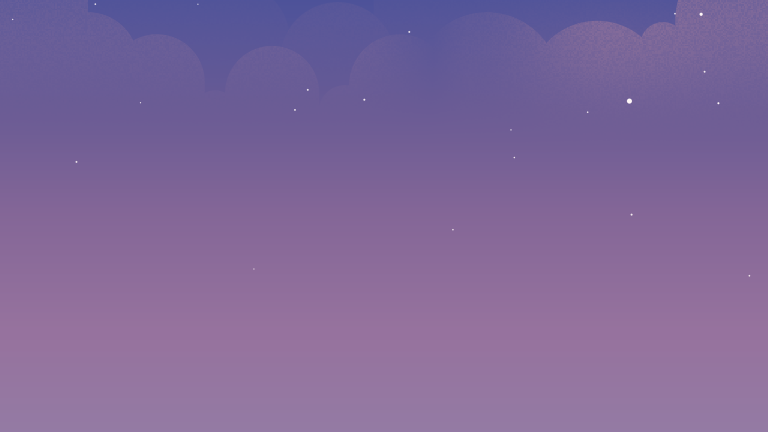
Give the GLSL for this background, as a WebGL 1 fragment shader.

```glsl
precision highp float;
uniform vec2 u_resolution;

#define SKY_TOP vec3(0.302, 0.322, 0.602)
#define SKY_HIGH vec3(0.410, 0.355, 0.582)
#define SKY_MID vec3(0.515, 0.400, 0.592)
#define SKY_LOW vec3(0.588, 0.448, 0.618)
#define SKY_BASE vec3(0.580, 0.480, 0.642)
#define CLOUD_TINT vec3(0.565, 0.445, 0.605)
#define STAR_COLOR vec3(1.0, 0.97, 0.97)
#define STAR_COUNT 18
#define STAR_RADIUS 0.0016
#define GRAIN_CELLS 288.0
#define GRAIN_AMOUNT 0.40

float hash(vec2 p) {
  vec3 q = fract(p.xyx * vec3(0.1031, 0.1030, 0.0973));
  q += dot(q, q.yzx + 33.33);
  return fract((q.x + q.y) * q.z);
}

float disc(vec2 p, vec2 center, float radius, float soft) {
  return 1.0 - smoothstep(radius - soft, radius + soft, length(p - center));
}

// Cloud lobe: a round crown on a column that runs downward
float lobe(vec2 p, vec2 crown, float radius, float soft) {
  return disc(vec2(p.x, min(p.y, crown.y)), crown, radius, soft);
}

vec3 skyColor(float depth) {
  vec3 c = mix(SKY_TOP, SKY_HIGH, clamp(depth / 0.25, 0.0, 1.0));
  c = mix(c, SKY_MID, clamp((depth - 0.25) / 0.24, 0.0, 1.0));
  c = mix(c, SKY_LOW, clamp((depth - 0.49) / 0.27, 0.0, 1.0));
  return mix(c, SKY_BASE, clamp((depth - 0.78) / 0.22, 0.0, 1.0));
}

float backClouds(vec2 p, float s) {
  float c = lobe(p, vec2(0.370, 0.070), 0.220, s);
  c = max(c, lobe(p, vec2(0.537, 0.093), 0.134, s));
  c = max(c, lobe(p, vec2(0.995, -0.023), 0.130, s));
  c = max(c, lobe(p, vec2(1.300, -0.050), 0.300, s));
  c = 0.06 * c;
  c = max(c, 0.13 * lobe(p, vec2(0.782, 0.139), 0.134, s));
  return c * (1.0 - smoothstep(0.02, 0.24, p.y));
}

float leftClouds(vec2 p, float s) {
  float c = lobe(p, vec2(0.093, 0.000), 0.111, s);
  c = max(c, lobe(p, vec2(0.204, 0.144), 0.116, s));
  c = max(c, lobe(p, vec2(0.363, 0.190), 0.111, s));
  c = max(c, lobe(p, vec2(0.498, 0.255), 0.046, s));
  c = max(c, lobe(p, vec2(0.630, 0.215), 0.109, s));
  c = max(c, lobe(p, vec2(0.799, 0.259), 0.062, s));
  c = max(c, lobe(p, vec2(0.926, 0.197), 0.118, s));
  float fade = 1.0 - smoothstep(0.06, 0.32, p.y);
  float dim = 1.0 - smoothstep(0.80, 1.08, p.x);
  return 0.31 * c * fade * dim;
}

float rightClouds(vec2 p, float s) {
  float c = lobe(p, vec2(1.127, 0.197), 0.169, s);
  c = max(c, lobe(p, vec2(1.382, 0.208), 0.160, s));
  c = max(c, lobe(p, vec2(1.535, 0.104), 0.053, s));
  c = max(c, lobe(p, vec2(1.725, 0.046), 0.162, s));
  float fade = 1.0 - smoothstep(0.03, 0.35, p.y);
  float light = mix(0.20, 0.60, smoothstep(1.10, 1.42, p.x));
  return c * fade * light * smoothstep(0.95, 1.10, p.x);
}

float stars(vec2 p, float s) {
  // Brightest stars of the upper right
  float light = disc(p, vec2(1.457, 0.234), 0.0058, s);
  light = max(light, disc(p, vec2(1.623, 0.033), 0.0036, s));
  light = max(light, disc(p, vec2(1.663, 0.239), 0.0022, s));
  // Faint scattered stars
  for (int i = 0; i < STAR_COUNT; i++) {
    float id = float(i);
    float column = (id + hash(vec2(id, 7.0))) / float(STAR_COUNT);
    vec2 center = vec2(1.778 * column, 0.78 * hash(vec2(id, 23.0)));
    float radius = STAR_RADIUS * mix(0.7, 1.4, hash(vec2(id, 41.0)));
    light = max(light, 0.9 * disc(p, center, radius, s));
  }
  return light;
}

void main() {
  // Units of canvas height, with y measured downward from the top
  vec2 p = gl_FragCoord.xy / u_resolution.y;
  p.y = 1.0 - p.y;
  float soft = 0.7 / u_resolution.y;

  // Cloud cover with a diffuse warm glow on the right
  float cover = max(backClouds(p, soft), leftClouds(p, soft));
  cover = max(cover, rightClouds(p, soft));
  vec2 away = (p - vec2(1.43, 0.13)) / vec2(0.24, 0.12);
  cover += 0.13 * exp(-dot(away, away));

  // Stippled grain follows the lit areas
  float grain = hash(floor(p * GRAIN_CELLS)) - 0.5;
  cover *= 1.0 + GRAIN_AMOUNT * grain;

  vec3 color = mix(skyColor(p.y), CLOUD_TINT, clamp(cover, 0.0, 1.0));
  color = mix(color, STAR_COLOR, stars(p, soft));
  gl_FragColor = vec4(color, 1.0);
}
```
